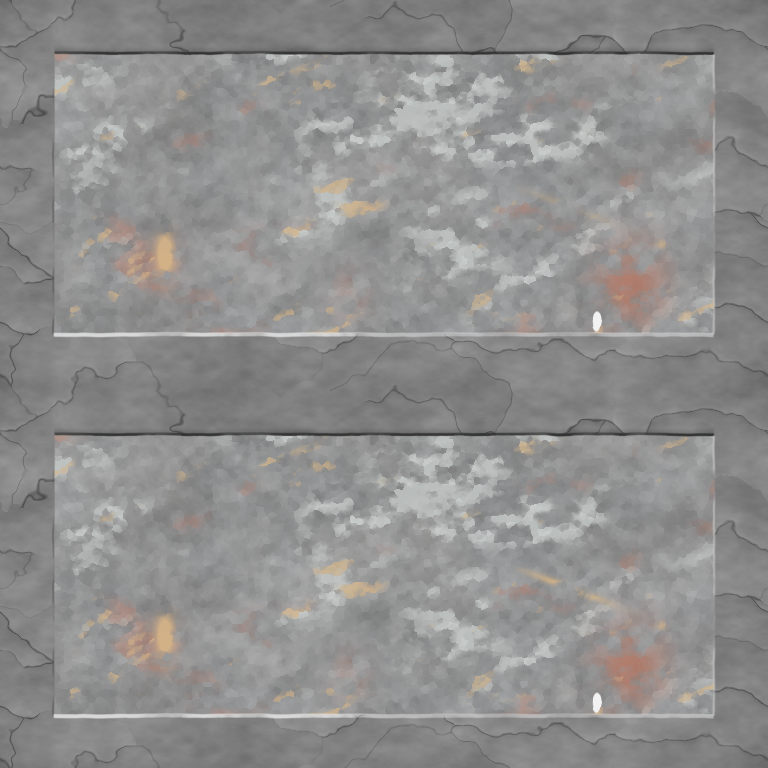
Reproduce this texture procedurally as a Shadertoy shader.

```glsl
#define ROWS 2.0
#define ROW_STEP 0.4965
#define PANEL_MIN vec2(0.0705, 0.069)
#define PANEL_SIZE vec2(0.8595, 0.364)
#define FACETS vec2(5.0, 14.0)
#define CRACK_WIDTH 0.0013
#define DABS 120.0
#define ROCK_TONE 0.515
#define PANEL_TONE 0.575
#define PALE vec3(0.79, 0.81, 0.80)
#define RUST vec3(0.74, 0.46, 0.37)
#define TAN vec3(0.84, 0.71, 0.53)

float hash(vec2 p) { return fract(sin(dot(p, vec2(127.1, 311.7))) * 43758.5453); }

vec2 hash2(vec2 p) { return vec2(hash(p), hash(p + 57.3)); }

// Value noise that wraps after the given number of lattice cells
float noise(vec2 p, vec2 period) {
    vec2 i = floor(p), f = p - i;
    f = f * f * (3.0 - 2.0 * f);
    vec2 a = mod(i, period), b = mod(i + 1.0, period);
    return mix(mix(hash(a), hash(vec2(b.x, a.y)), f.x),
               mix(hash(vec2(a.x, b.y)), hash(b), f.x), f.y);
}

float fbm(vec2 p, vec2 period) {
    float sum = 0.0, amp = 0.5;
    for (int i = 0; i < 5; i++) {
        sum += amp * noise(p, period);
        p = p * 2.0 + 0.37;
        period *= 2.0;
        amp *= 0.5;
    }
    return sum / 0.97;
}

float fbm(vec2 p) { return fbm(p + 40.0, vec2(512.0)); }

float blob(vec2 p, vec2 centre, vec2 radius) {
    vec2 q = (p - centre) / radius;
    return exp(-dot(q, q));
}

// Soft-edged line around v = 0
float band(float v, float halfWidth, float px) {
    return 1.0 - smoothstep(halfWidth - px, halfWidth + px, abs(v));
}

// Split slate: warped cells with tilted faces, ledge shadows and cracks
float rock(vec2 uv, float px) {
    vec2 period = FACETS / vec2(1.0, ROWS);
    vec2 warp = vec2(fbm(uv * 8.0, vec2(8, 4)), fbm(uv * 8.0 + 3.6, vec2(8, 4))) - 0.5;
    vec2 p = uv * FACETS + warp * vec2(1.3, 2.2), cell = floor(p);
    vec2 near = vec2(9.0), nearId = cell;
    for (int k = 0; k < 25; k++) {
        vec2 id = cell + vec2(k % 5 - 2, k / 5 - 2);
        vec2 r = id + 0.1 + 0.8 * hash2(mod(id, period)) - p;
        if (dot(r, r) < dot(near, near)) { near = r; nearId = id; }
    }
    vec2 face = mod(nearId, period);
    float crack = 0.0, ledge = 0.0;
    for (int k = 0; k < 25; k++) {
        vec2 id = cell + vec2(k % 5 - 2, k / 5 - 2);
        if (id == nearId) continue;
        vec2 r = id + 0.1 + 0.8 * hash2(mod(id, period)) - p;
        vec2 n = normalize(r - near);
        float d = dot(0.5 * (near + r), n) / length(n * FACETS);
        float depth = smoothstep(0.15, 0.9, hash(face + mod(id, period) + 11.0));
        crack = max(crack, depth * band(d, CRACK_WIDTH, max(px, 0.001)));
        ledge += depth * n.y * exp(-d / 0.008);
    }
    float tone = ROCK_TONE + 0.035 * (hash(face + 5.0) - 0.5);
    tone += 0.05 * dot(near, hash2(face + 9.0) - 0.5);
    tone += 0.16 * (fbm(uv * vec2(10, 20), vec2(10)) - 0.5);
    tone += 0.10 * (fbm(uv * vec2(50, 80), vec2(50, 40)) - 0.5);
    return tone - 0.045 * clamp(ledge, -0.6, 1.0) - 0.15 * crack;
}

// Centre of the nearest scattered dab, for a mottled surface
vec2 dab(vec2 p) {
    vec2 cell = floor(p * DABS), best = p;
    float dist = 9.0;
    for (int k = 0; k < 9; k++) {
        vec2 id = cell + vec2(k % 3 - 1, k / 3 - 1);
        vec2 seed = id + hash2(id);
        float d = length(seed - p * DABS);
        if (d < dist) { dist = d; best = seed / DABS; }
    }
    return best;
}

vec3 panel(vec2 p, float row) {
    vec2 s = mix(p, dab(p), 0.6);
    vec2 slant = vec2(s.x, s.y - 0.35 * s.x);
    float fine = fbm(s * vec2(38, 55));
    float tone = PANEL_TONE + 0.16 * (fbm(slant * vec2(9, 18)) - 0.5) + 0.17 * (fbm(s * 70.0) - 0.5);
    vec3 col = vec3(tone) + vec3(-0.01, 0.0, 0.012) * (fbm(s * 14.0 + 7.0) - 0.3);

    // Pale mineral crust, gathered in clusters
    float cluster = fbm(slant * vec2(7, 16) + 3.0) + 0.17 * (blob(p, vec2(0.17, 0.185), vec2(0.1, 0.03))
        + blob(p, vec2(0.65, 0.26), vec2(0.17, 0.06)) + blob(p, vec2(0.61, 0.05), vec2(0.1, 0.06)));
    float crust = smoothstep(0.46, 0.72, cluster);
    float vein = smoothstep(0.07, 0.0, abs(fbm(slant * vec2(22, 34) + 9.0) - 0.5));
    col = mix(col, PALE, crust * (0.75 * smoothstep(0.47, 0.66, fine) + 0.3 * vein * fine));

    // Rust stains and tan streaks
    float stain = blob(p, vec2(0.82, 0.06), vec2(0.045, 0.055)) + 0.6 * blob(p, vec2(0.215, 0.09), vec2(0.025, 0.035))
        + 0.4 * blob(p, vec2(0.456, 0.05), vec2(0.025, 0.03));
    stain += 0.5 * smoothstep(0.63, 0.78, fbm(s * vec2(12, 20) + 21.0));
    col = mix(col, RUST, 0.75 * stain * smoothstep(0.3, 0.68, fine));
    vec2 q = p - vec2(0.74, 0.166);
    q.y += 0.37 * q.x;
    float streak = mix(1.0, 0.35, row) * blob(q, vec2(0), vec2(0.05, 0.005))
        + 1.6 * blob(p, vec2(0.215, 0.103), vec2(0.011, 0.026));
    streak += 0.7 * smoothstep(0.68, 0.78, fbm(slant * vec2(16, 48) + 5.0));
    col = mix(col, TAN, min(streak * smoothstep(0.36, 0.6, fine), 0.9));
    float chip = blob(p + 0.004 * (fine - 0.5), vec2(0.777, 0.016), vec2(0.006, 0.013));
    return mix(col, vec3(0.95), smoothstep(0.3, 0.5, chip));
}

void mainImage(out vec4 fragColor, in vec2 fragCoord) {
    vec2 uv = fragCoord / iResolution.xy;
    float px = 1.0 / iResolution.y;
    float row = floor(uv.y * ROWS);
    vec2 p = uv - vec2(0.0, PANEL_MIN.y + ROW_STEP * row);
    float wear = fbm(p * vec2(30, 30));
    vec2 low = vec2(p.x - PANEL_MIN.x, p.y) + 0.003 * (wear - 0.5);
    vec2 high = PANEL_SIZE - low;
    vec2 inside = smoothstep(vec2(-px), vec2(px), min(low, high));
    vec3 col = mix(vec3(rock(uv, px)), panel(p, row), inside.x * inside.y);

    // Recess edges: dark above and left, lit below and right
    float rough = smoothstep(0.25, 0.6, wear);
    col = mix(col, vec3(0.22), inside.x * band(high.y + 0.0015, 0.0018, px) * (0.5 + 0.4 * rough));
    col *= 1.0 - 0.18 * inside.x * smoothstep(0.012, 0.0, -high.y) * step(high.y, 0.0);
    col = mix(col, vec3(0.32), inside.y * band(low.x + 0.001, 0.0012, px) * 0.6 * rough);
    float lit = mix(0.9, 0.55, smoothstep(0.42, 0.52, p.x));
    col = mix(col, vec3(0.88), inside.x * band(low.y + 0.001, 0.0026, px) * lit * (0.6 + 0.4 * rough));
    col = mix(col, vec3(0.78), inside.y * band(high.x, 0.0014, px) * 0.65 * rough);
    fragColor = vec4(clamp(col, 0.0, 1.0), 1.0);
}
```
